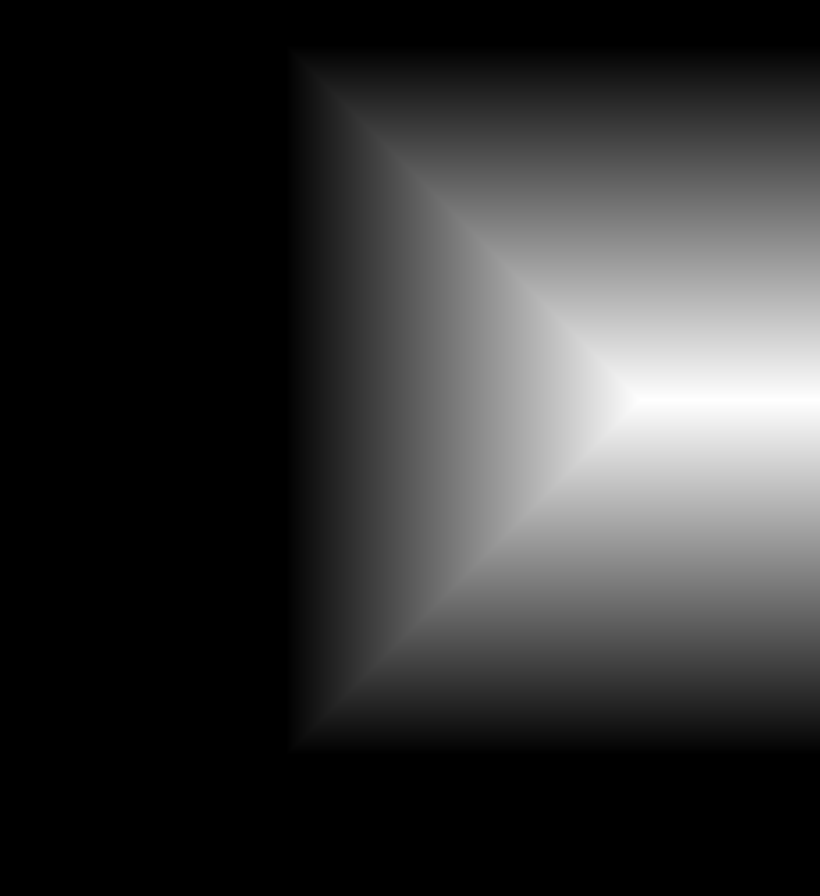
Give the GLSL for this background, as a Shadertoy shader.

```glsl
// A bright horizontal ridge on black, like a hipped roof seen from above.
// Brightness grows linearly with the inward distance from the nearest side
// of a bar that runs off the right edge, which leaves sharp diagonal creases.

// Lengths are in canvas heights, with the origin at the lower left.
const float BAR_LEFT = 0.319;        // left side of the bar
const float RIDGE_HEIGHT = 0.5534;   // height of the brightest line
const float BAR_HALF_HEIGHT = 0.396; // ridge to upper or lower side
const vec3 SHADOW_COLOR = vec3(0.0);
const vec3 RIDGE_COLOR = vec3(1.0);

// Distance to the nearest side of the bar, positive inside.
float insetDistance(vec2 p) {
    float fromLeft = p.x - BAR_LEFT;
    float fromLongSide = BAR_HALF_HEIGHT - abs(p.y - RIDGE_HEIGHT);
    return min(fromLeft, fromLongSide);
}

void mainImage(out vec4 fragColor, in vec2 fragCoord) {
    vec2 p = fragCoord / iResolution.y;

    // Linear ramp from the sides up to the ridge
    float brightness = clamp(insetDistance(p) / BAR_HALF_HEIGHT, 0.0, 1.0);
    fragColor = vec4(mix(SHADOW_COLOR, RIDGE_COLOR, brightness), 1.0);
}
```
